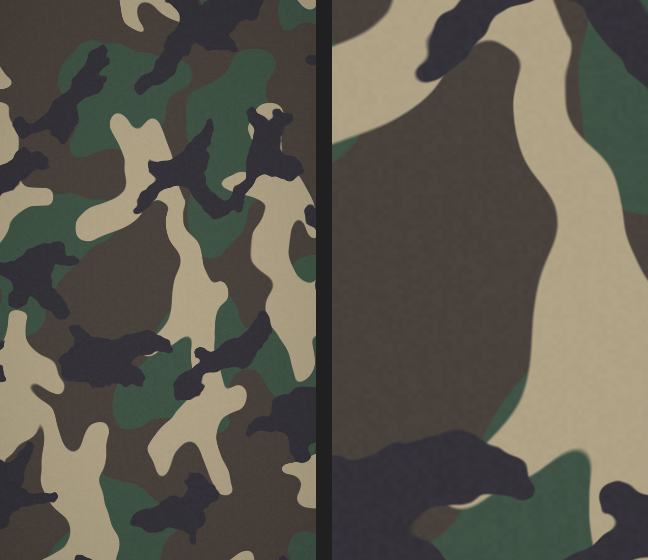
Left, the full canvas; right, a detail of the centre.
This pattern is drawn by a WebGL 2 fragment shader. Its source:

```glsl
#version 300 es
precision highp float;
// Woodland camouflage cloth: green, tan and near-black limbed patches on brown.
// Each layer scatters tapered arms over a tilted, jittered grid, melts them
// together with a smooth minimum and bends the outlines with noise.

#define GREEN_CELL 0.58
#define GREEN_GIRTH 0.080
#define TAN_CELL 0.47
#define TAN_GIRTH 0.047
#define DARK_CELL 0.42
#define DARK_GIRTH 0.034
#define EDGE 0.0022
#define GRAIN 0.018
#define VIGNETTE 0.06

uniform vec2 u_resolution;
out vec4 outColor;

const vec3 BROWN = vec3(0.28, 0.25, 0.23);
const vec3 GREEN = vec3(0.24, 0.32, 0.265);
const vec3 TAN = vec3(0.67, 0.62, 0.51);
const vec3 DARK = vec3(0.20, 0.19, 0.22);
const float TAU = 6.2831853;
const int ARMS = 4;

float hash(vec2 p) {
    return fract(sin(dot(p, vec2(127.1, 311.7))) * 43758.5453);
}

// Smooth value noise in the range 0 to 1
float noise(vec2 p) {
    vec2 i = floor(p);
    vec2 f = fract(p);
    f = f * f * f * (f * (f * 6.0 - 15.0) + 10.0);
    float low = mix(hash(i), hash(i + vec2(1.0, 0.0)), f.x);
    float high = mix(hash(i + vec2(0.0, 1.0)), hash(i + vec2(1.0, 1.0)), f.x);
    return mix(low, high, f.y);
}

// Zero-centred displacement vector
vec2 wobble(vec2 p, float frequency, float seed) {
    vec2 q = p * frequency + seed;
    return vec2(noise(q), noise(q + 37.3)) - 0.5;
}

float smoothMin(float a, float b, float k) {
    float h = max(k - abs(a - b), 0.0) / k;
    return min(a, b) - 0.25 * h * h * k;
}

// Distance to a limb from the origin to tip, with a radius at each end
float limb(vec2 p, vec2 tip, float rootRadius, float tipRadius) {
    float t = clamp(dot(p, tip) / dot(tip, tip), 0.0, 1.0);
    return length(p - tip * t) - mix(rootRadius, tipRadius, t);
}

// Signed distance to scattered patches, stretched along the tilt angle
float patches(vec2 p, float cell, float girth, float reach, float tilt, float seed) {
    float c = cos(tilt), s = sin(tilt);
    vec2 q = vec2(c * p.x + s * p.y, c * p.y - s * p.x) / cell;
    vec2 home = floor(q);
    float blend = girth * 1.1;
    float d = 1.0;
    for (int y = -1; y <= 1; y++) {
        for (int x = -1; x <= 1; x++) {
            vec2 id = home + vec2(x, y);
            vec2 key = id + seed;
            vec2 centre = id + 0.2 + 0.6 * vec2(hash(key), hash(key + 5.7));
            vec2 local = (q - centre) * cell;
            float spin = hash(key + 9.1) * TAU;
            for (int i = 0; i < ARMS; i++) {
                vec2 armKey = key + 13.7 * float(i + 1);
                float angle = spin + (float(i) + 0.9 * hash(armKey)) * TAU / float(ARMS);
                float span = reach * mix(0.6, 1.4, hash(armKey + 2.3));
                vec2 tip = span * vec2(1.3, 0.8) * vec2(cos(angle), sin(angle));
                float tipRadius = girth * mix(0.5, 1.0, hash(armKey + 4.9));
                d = smoothMin(d, limb(local, tip, girth * 1.1, tipRadius), blend);
            }
        }
    }
    return d;
}

float cover(float d) {
    return 1.0 - smoothstep(-EDGE, EDGE, d);
}

void main() {
    vec2 uv = gl_FragCoord.xy / u_resolution;
    vec2 p = gl_FragCoord.xy / u_resolution.x;

    // Broad bends for every layer, with extra ragged edges on the dark one
    vec2 greenP = p + 0.11 * wobble(p, 4.5, 3.1) + 0.012 * wobble(p, 17.0, 8.2);
    vec2 tanP = p + 0.09 * wobble(p, 6.0, 21.4) + 0.02 * wobble(p, 13.0, 2.6);
    vec2 darkP = p + 0.08 * wobble(p, 7.0, 44.8) + 0.036 * wobble(p, 21.0, 6.5)
               + 0.010 * wobble(p, 50.0, 11.9);

    float green = patches(greenP, GREEN_CELL, GREEN_GIRTH, 0.20, 1.2, 17.0);
    float pale = patches(tanP, TAN_CELL, TAN_GIRTH, 0.18, 1.75, 53.0);
    float dark = patches(darkP, DARK_CELL, DARK_GIRTH, 0.13, 0.6, 91.0);

    // Printed order: brown cloth, green, tan, dark
    vec3 color = mix(BROWN, GREEN, cover(green));
    color = mix(color, TAN, cover(pale));
    color = mix(color, DARK, cover(dark));

    // Fine cloth grain and soft darkening toward the borders
    vec2 fromCentre = 2.0 * uv - 1.0;
    color *= 1.03 - VIGNETTE * dot(fromCentre, fromCentre);
    color += GRAIN * (noise(p * 190.0) - 0.5);

    outColor = vec4(color, 1.0);
}
```
